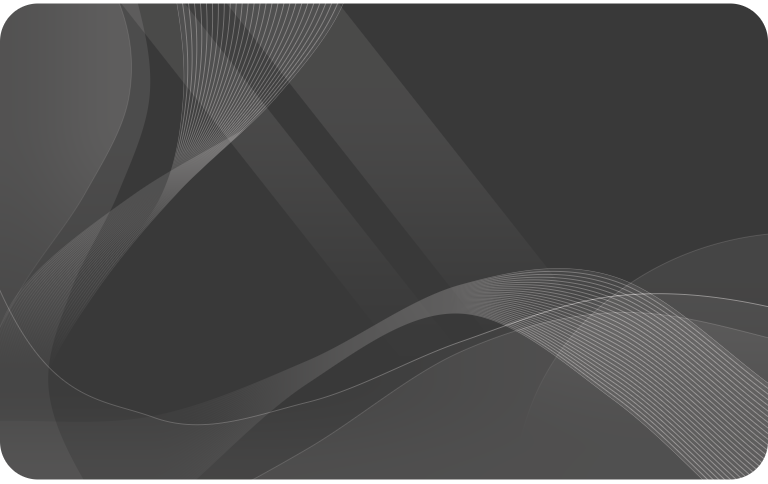
Reproduce this background procedurally as a WebGL 1 fragment shader.

```glsl
precision highp float;
// Dark rounded card with translucent waves, slanted light bands and fine line meshes.
// Each contour is a cubic spline over evenly spaced knots; light is summed layer by
// layer, and the meshes are lines interpolated between two contours.
uniform vec2 u_resolution;

// Layout units: the canvas spans CANVAS, with y pointing down.
const vec2 CANVAS = vec2(7.68, 4.83);
const vec2 CARD_CENTER = vec2(3.84, 2.41);
const vec2 CARD_HALF = vec2(3.84, 2.375);
const float CARD_RADIUS = 0.38;
const vec3 BASE = vec3(0.225);
const vec3 LIGHT_TINT = vec3(1.0, 0.975, 0.97);
const float STEP_X = 1.536;
const float STEP_Y = 0.966;
const float BAND_SLANT = 0.79;
const vec2 BAND_NARROW = vec2(1.185, 1.82);
const vec2 BAND_WIDE = vec2(2.24, 3.36);
const vec2 DISK_CENTER = vec2(8.0, 4.9);
const vec2 DISK_RADII = vec2(2.85, 2.58);
const float MESH_LINES = 28.0;
const float LINE_HALF = 0.0045;

// Heights of horizontal waves; the first knot lies one step left of the canvas.
const vec4 CREST_A = vec4(-2.6, 2.9, 4.165, 4.015);
const vec4 CREST_B = vec4(3.41, 2.955, 3.06, 3.63);
const vec4 MESH_TOP_A = vec4(4.2, 4.2, 4.15, 3.6);
const vec4 MESH_TOP_B = vec4(2.84, 2.76, 3.82, 5.06);
const vec4 MESH_LOW_A = vec4(7.0, 6.2, 5.15, 3.83);
const vec4 MESH_LOW_B = vec4(3.13, 4.0, 5.4, 6.6);
const vec4 SWELL_A = vec4(6.6, 6.0, 5.3, 4.48);
const vec4 SWELL_B = vec4(3.51, 3.12, 3.37, 3.9);

// Horizontal positions of upright contours; the first knot lies one step above.
const vec4 PANEL_A = vec4(0.5, 1.18, 1.29, 0.85);
const vec4 PANEL_B = vec4(0.2, -0.25, -0.4, -0.4);
const vec4 RIBBON_A = vec4(1.0, 1.37, 1.495, 1.18);
const vec4 RIBBON_B = vec4(0.71, 0.485, 0.86, 1.6);
const vec4 FAN_LEFT_A = vec4(1.5, 1.76, 1.83, 1.62);
const vec4 FAN_LEFT_B = vec4(0.95, 0.4, 0.3, 0.3);
const vec4 FAN_RIGHT_A = vec4(3.55, 3.45, 2.77, 1.77);
const vec4 FAN_RIGHT_B = vec4(0.97, 0.42, 0.3, 0.3);
const vec4 VEIL_A = vec4(5.0, 4.0, 2.95, 1.35);
const vec4 VEIL_B = vec4(0.2, -0.15, -0.2, -0.2);

float px; // size of one pixel in layout units

float kernel(float d) {
  d = abs(d);
  if (d < 1.0) return 1.0 + d * d * (1.5 * d - 2.5);
  return d < 2.0 ? 2.0 + d * (-4.0 + d * (2.5 - 0.5 * d)) : 0.0;
}

float spline(float t, vec4 a, vec4 b) {
  float sum = 0.0;
  for (int i = 0; i < 4; i++) {
    sum += a[i] * kernel(t - float(i)) + b[i] * kernel(t - float(i) - 4.0);
  }
  return sum;
}

// Value and slope of a contour.
vec2 curve(float q, float gap, vec4 a, vec4 b) {
  float t = q / gap + 1.0;
  float v = spline(t, a, b);
  return vec2(v, (spline(t + 0.01, a, b) - v) / (0.01 * gap));
}

float fill(float d) { return clamp(0.5 + d / px, 0.0, 1.0); }
float stroke(float d) { return fill(LINE_HALF - abs(d)); }
float signedDist(float v, vec2 c) { return (v - c.x) / sqrt(1.0 + c.y * c.y); }
float between(float v, vec2 lo, vec2 hi) {
  return fill(signedDist(v, lo)) * fill(-signedDist(v, hi));
}

// Evenly spread lines from lo to hi, averaged where they are too dense to resolve.
float mesh(float v, vec2 lo, vec2 hi) {
  float width = max(hi.x - lo.x, 0.001);
  float s = (v - lo.x) / width;
  float slope = mix(lo.y, hi.y, clamp(s, 0.0, 1.0));
  float gap = width / MESH_LINES / sqrt(1.0 + slope * slope);
  float line = stroke((fract(s * MESH_LINES + 0.5) - 0.5) * gap);
  float mean = min(2.0 * LINE_HALF / gap, 0.6);
  return mix(mean, line, smoothstep(0.8, 2.0, gap / px)) * between(v, lo, hi);
}

float band(float u, vec2 range) {
  float k = 1.0 / sqrt(1.0 + BAND_SLANT * BAND_SLANT);
  return fill((u - range.x) * k) * fill((range.y - u) * k);
}

void main() {
  vec2 p = vec2(gl_FragCoord.x, u_resolution.y - gl_FragCoord.y) / u_resolution * CANVAS;
  px = CANVAS.x / u_resolution.x;
  vec2 crest = curve(p.x, STEP_X, CREST_A, CREST_B);
  vec2 meshTop = curve(p.x, STEP_X, MESH_TOP_A, MESH_TOP_B);
  vec2 meshLow = curve(p.x, STEP_X, MESH_LOW_A, MESH_LOW_B);
  vec2 swell = curve(p.x, STEP_X, SWELL_A, SWELL_B);
  vec2 panel = curve(p.y, STEP_Y, PANEL_A, PANEL_B);
  vec2 ribbon = curve(p.y, STEP_Y, RIBBON_A, RIBBON_B);
  vec2 fanLeft = curve(p.y, STEP_Y, FAN_LEFT_A, FAN_LEFT_B);
  vec2 fanRight = curve(p.y, STEP_Y, FAN_RIGHT_A, FAN_RIGHT_B);
  vec2 veil = curve(p.y, STEP_Y, VEIL_A, VEIL_B);
  float right = smoothstep(2.0, 6.5, p.x);

  // Slanted bands, fading downward and ending under the waves
  float u = p.x - BAND_SLANT * p.y;
  float light = (band(u, BAND_NARROW) + band(u, BAND_WIDE)) * 0.065
    * (1.0 - smoothstep(0.8, 3.7, p.y)) * fill(-signedDist(p.y, crest));

  // Left panel and ribbon
  float panelD = signedDist(p.x, panel);
  float lower = smoothstep(1.2, 3.6, p.y);
  light += fill(-signedDist(p.x, ribbon)) * mix(0.075, 0.04, lower);
  light += fill(-panelD) * mix(0.025 + 0.045 * smoothstep(0.0, 1.3, p.x), 0.02, lower);
  light += stroke(panelD) * 0.07 * (1.0 - 0.5 * lower);

  // Upper line fan and the veil it twists into
  float fanFade = 1.0 - smoothstep(1.3, 2.4, p.y);
  light += between(p.x, fanLeft, fanRight) * 0.025 * fanFade;
  light += mesh(p.x, fanLeft, fanRight) * 0.22 * fanFade;
  float veilFade = smoothstep(1.1, 1.5, p.y) * (1.0 - smoothstep(2.2, 3.7, p.y));
  light += between(p.x, veil, fanRight) * 0.03 * (1.0 - smoothstep(2.8, 3.8, p.y));
  light += mesh(p.x, veil, fanRight) * 0.1 * veilFade;

  // Disk rising at the right
  vec2 e = (p - DISK_CENTER) / DISK_RADII;
  float r = length(e);
  float diskD = (1.0 - r) * r / max(length(e / DISK_RADII), 0.01);
  float diskFade = 1.0 - smoothstep(2.8, 4.5, p.y);
  light += (fill(diskD) * 0.045 + stroke(diskD) * 0.1) * diskFade;

  // Lower waves
  float crestD = signedDist(p.y, crest);
  float swellD = signedDist(p.y, swell);
  light += fill(crestD) * mix(0.01 + 0.035 * smoothstep(3.8, 4.8, p.y), 0.04, right);
  light += fill(swellD) * mix(0.035, 0.05, right);
  float ribbonFade = smoothstep(1.5, 3.6, p.x);
  light += between(p.y, meshTop, meshLow) * mix(0.02, 0.055, ribbonFade);
  light += mesh(p.y, meshTop, meshLow) * mix(0.05, 0.23, right) * ribbonFade;
  light += stroke(crestD) * mix(0.16, 0.3, right) + stroke(swellD) * 0.11;

  // Rounded card on white
  vec2 q = abs(p - CARD_CENTER) - CARD_HALF + CARD_RADIUS;
  float cardD = length(max(q, 0.0)) + min(max(q.x, q.y), 0.0) - CARD_RADIUS;
  gl_FragColor = vec4(mix(vec3(1.0), BASE + light * LIGHT_TINT, fill(-cardD)), 1.0);
}
```
